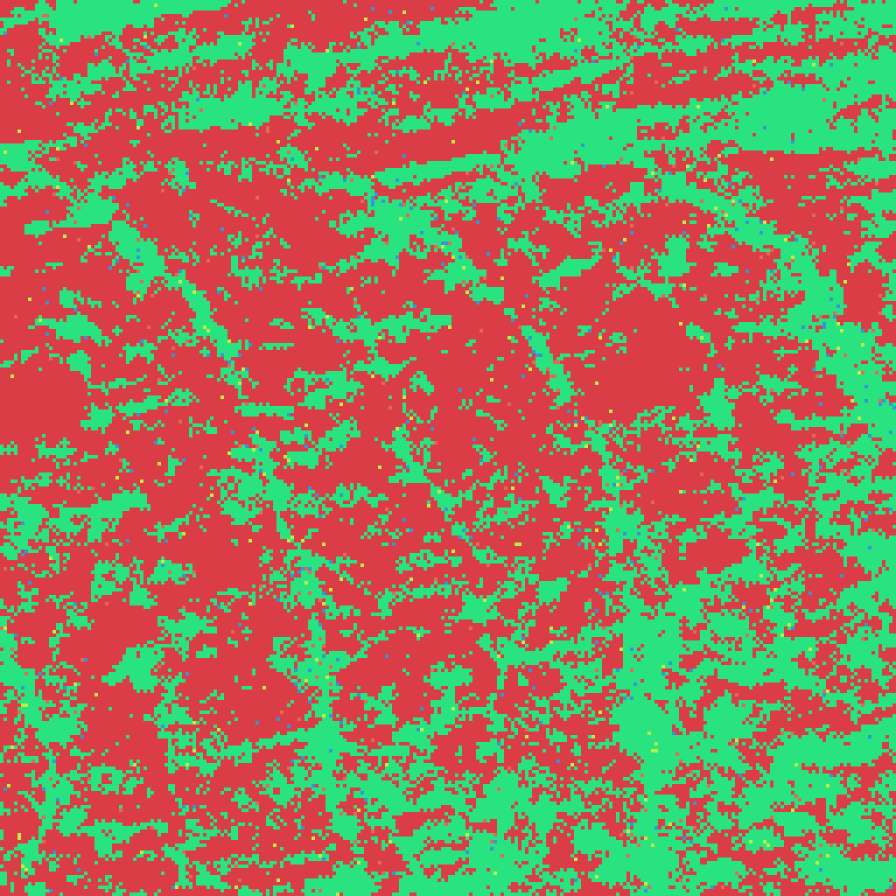
A WebGL 1 fragment shader for this texture map:

```glsl
precision highp float;
uniform vec2 u_resolution;

#define CELLS 256.0
#define BASE_BIAS -0.21
#define TOP_BIAS 0.18
#define CORNER_BIAS 0.31
#define BAND_GAIN 0.9
#define CLUMP_GAIN 0.68
#define SPECK_GAIN 0.42
#define PATCH_GAIN 0.24
#define VEIN_GAIN 0.42
#define VEIN_SPACING 0.175
#define RARE_SHARE 0.0025

const vec3 RED = vec3(0.86, 0.24, 0.28);
const vec3 GREEN = vec3(0.16, 0.89, 0.50);
const vec3 ORANGE = vec3(0.87, 0.42, 0.32);
const vec3 BLUE = vec3(0.20, 0.59, 0.85);
const vec3 LIME = vec3(0.74, 0.93, 0.25);

float hash(vec2 p) {
  vec3 q = fract(p.xyx * 0.1031);
  q += dot(q, q.yzx + 33.33);
  return fract((q.x + q.y) * q.z);
}

// Value noise centred on zero
float noise(vec2 p) {
  vec2 i = floor(p), f = fract(p);
  f = f * f * (3.0 - 2.0 * f);
  float low = mix(hash(i), hash(i + vec2(1.0, 0.0)), f.x);
  float high = mix(hash(i + vec2(0.0, 1.0)), hash(i + 1.0), f.x);
  return mix(low, high, f.y) - 0.5;
}

// Valley lines that leave the upper left and steepen downwards:
// x is the narrow core, y the wide halo
vec2 valleys(vec2 p) {
  float fall = exp(4.0 * (p.y - 0.8));
  float slope = 1.44 * fall;
  float x = p.x + 0.06 * noise(p * 6.0 + 31.0) + 0.03 * noise(p * 24.0 + 7.0);
  float course = 0.05 + 0.36 * (1.0 - fall);
  vec2 result = vec2(0.0);
  for (int k = 0; k < 7; k++) {
    float n = float(k);
    float major = 1.0 - mod(n, 2.0);
    float d = abs(x - course - (n - 2.0) * VEIN_SPACING);
    d /= sqrt(1.0 + slope * slope);
    float core = d / mix(0.005, 0.009, major);
    float halo = d / 0.04;
    result = max(result, vec2(exp(-core * core) * mix(0.75, 1.0, major),
                              exp(-halo * halo) * major));
  }
  return result * (1.0 - smoothstep(0.76, 0.9, p.y));
}

// Long tilted bands above, short ragged streaks below
float bands(vec2 p, float top) {
  float bend = 0.06 * noise(p * 4.0 + 3.0) + 0.01 * noise(p * 30.0);
  float longBand = noise(vec2(p.x * 8.0, (p.y - 0.2 * p.x + bend) * 52.0) + 50.0);
  float streak = noise(vec2(p.x * 26.0, (p.y - 0.12 * p.x + bend) * 60.0) + 90.0);
  return mix(0.8 * streak, longBand, top);
}

vec3 cellColor(vec2 cell) {
  vec2 p = (cell + 0.5) / CELLS;
  float top = smoothstep(0.74, 0.86, p.y + 0.12 * noise(p * 5.0 + 11.0));
  float corner = smoothstep(0.0, 0.75, p.x - p.y);
  float rough = mix(1.0, 0.75, smoothstep(0.42, 0.6, p.y));
  vec2 vein = valleys(p);

  // Fine side branches follow the contours of a slanted noise
  vec2 slanted = vec2(p.x + p.y, p.y - p.x) * vec2(11.0, 7.0);
  slanted += 0.4 * noise(p * 30.0 + 5.0);
  float branch = 1.0 - smoothstep(0.02, 0.07, abs(noise(slanted + 17.0)));

  // Ground cover: positive is green, negative is red
  float cover = BASE_BIAS + TOP_BIAS * top + CORNER_BIAS * corner;
  cover += BAND_GAIN * bands(p, top) + PATCH_GAIN * noise(p * 9.0 + 71.0);
  cover += CLUMP_GAIN * rough * noise(p * vec2(84.0, 112.0) + 23.0);
  cover += SPECK_GAIN * rough * (hash(cell + 401.0) - 0.5);
  cover += VEIN_GAIN * vein.x + 0.07 * vein.y + 0.17 * branch * (1.0 - top);
  vec3 color = cover > 0.0 ? GREEN : RED;

  // Rare single cells, denser along the valleys
  float pick = hash(cell + 733.0);
  float share = RARE_SHARE * (1.0 + 6.0 * vein.x + 2.0 * vein.y);
  if (pick < share) color = BLUE;
  else if (pick < 1.8 * share) color = LIME;
  else if (pick > 1.0 - share) color = ORANGE;
  return color;
}

void main() {
  float side = min(u_resolution.x, u_resolution.y);
  vec2 grid = gl_FragCoord.xy / side * CELLS - 0.5;
  vec2 cell = floor(grid);
  // Blend neighbouring cells over one pixel at their borders
  vec2 edge = clamp((fract(grid) - 0.5) * side / CELLS + 0.5, 0.0, 1.0);
  vec3 low = mix(cellColor(cell), cellColor(cell + vec2(1.0, 0.0)), edge.x);
  vec3 high = mix(cellColor(cell + vec2(0.0, 1.0)), cellColor(cell + 1.0), edge.x);
  gl_FragColor = vec4(mix(low, high, edge.y), 1.0);
}
```
